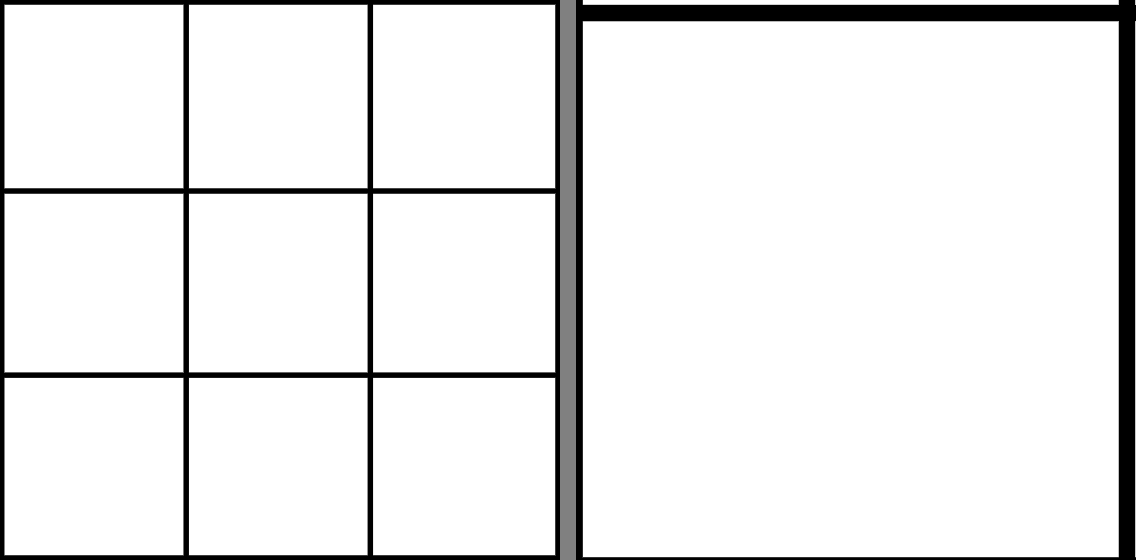
Left: the whole. Right: its middle third, enlarged.
Reproduce this pattern procedurally as a WebGL 2 fragment shader.

```glsl
#version 300 es
precision highp float;
// Three by three grid of white cells ruled and framed in black.

uniform vec2 u_resolution;
out vec4 fragColor;

// Antialiased coverage of the region where dist is negative
vec2 coverage(vec2 dist, vec2 pixel) {
    return clamp(0.5 - dist / pixel, 0.0, 1.0);
}

void main() {
    vec2 uv = gl_FragCoord.xy / u_resolution;
    vec2 pixel = 1.0 / u_resolution;

    // Two inner rules per axis, evenly spaced and slightly off centre
    vec2 firstRule = vec2(0.3325, 0.3301);
    float pitch = 0.3288;
    vec2 ruleIndex = clamp(floor((uv - firstRule) / pitch + 0.5), 0.0, 1.0);
    vec2 ruleDist = abs(uv - firstRule - ruleIndex * pitch) - 0.0049;

    // Outer frame, a little thinner on the left
    vec2 frameDist = min(uv - vec2(0.0080, 0.0085), 1.0 - uv - 0.0085);

    vec2 ink = coverage(min(ruleDist, frameDist), pixel);
    vec3 paper = vec3(1.0);
    vec3 black = vec3(0.0);
    fragColor = vec4(mix(paper, black, max(ink.x, ink.y)), 1.0);
}
```
